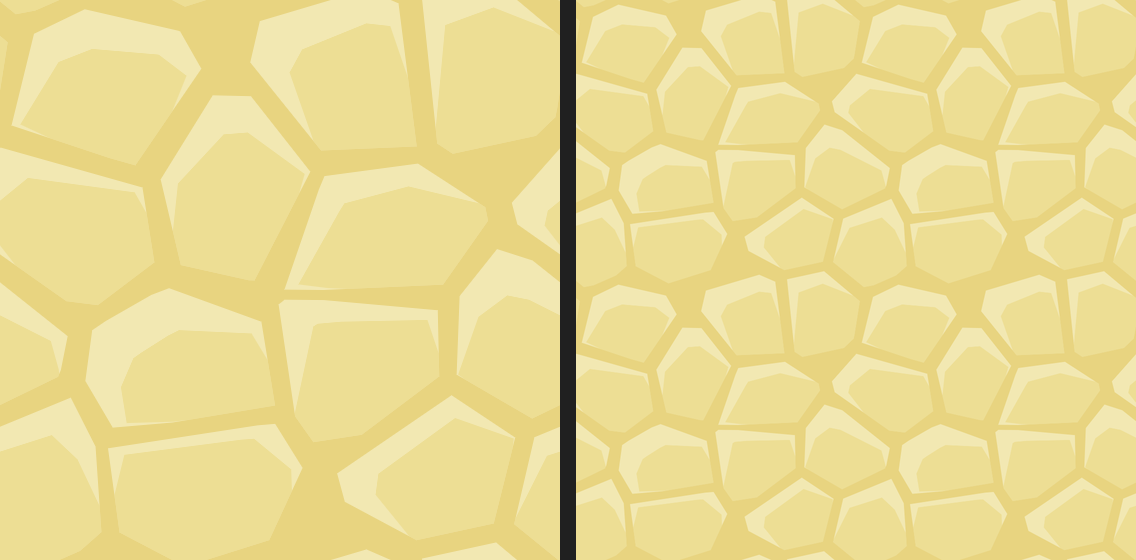
Left, the tile; right, the same tile 2 across and 2 down.
Give the GLSL for this texture, as a WebGL 2 fragment shader.

```glsl
#version 300 es
precision highp float;

uniform vec2 u_resolution;
out vec4 fragColor;

const vec3 GROUT_COLOR = vec3(0.91, 0.83, 0.50);
const vec3 FACE_COLOR = vec3(0.93, 0.87, 0.58);
const vec3 LIGHT_COLOR = vec3(0.95, 0.91, 0.70);

const vec2 GRID = vec2(3.0, 4.0);          // stones per tile, even row count
const float JITTER = 0.54;                 // scatter of the sites within a cell
const vec2 GAP = vec2(0.011, 0.027);       // range of half the joint width
const float MIN_GAP = 0.009;
const float EDGE_TILT = 0.16;              // random turn of each side, radians
const int CUTS = 7;                        // chipped corners per stone
const vec2 CUT_RADII = vec2(0.18, 0.15);
const vec2 CUT_RANGE = vec2(0.95, 1.20);
const float LIGHT_ANGLE = 1.85;            // direction of the lit side
const float LIGHT_SPREAD = 0.9;
const float BEVEL = 2.7;                   // strength of the bevel taper
const float BEVEL_DROP = 0.03;             // bevel centre, away from the light
const float BEVEL_START = 0.02;            // bevel begins this far below it
const float SEED = 23.0;
const float TAU = 6.2831853;

vec2 hash2(vec2 p) {
    vec3 q = fract(vec3(p.xyx) * vec3(0.1031, 0.1030, 0.0973));
    q += dot(q, q.yzx + 33.33);
    return fract((q.xx + q.yz) * q.zy);
}

// Random pair for a cell, repeating with the tile
vec2 cellRandom(vec2 id, vec2 salt) {
    return hash2(mod(id, GRID) * 13.0 + salt * 5.0 + SEED);
}

vec2 direction(float angle) {
    return vec2(cos(angle), sin(angle));
}

// Site of a cell in canvas units, odd rows shifted by half a cell
vec2 sitePosition(vec2 id) {
    vec2 jitter = (cellRandom(id, vec2(0.0)) - 0.5) * JITTER;
    float stagger = 0.5 * mod(id.y, 2.0);
    return (id + vec2(0.25 + stagger, 0.5) + jitter) / GRID;
}

vec2 nearestCell(vec2 p) {
    vec2 base = floor(p * GRID);
    vec2 best = base;
    float bestDistance = 1e3;
    for (int y = -2; y <= 2; y++) {
        for (int x = -2; x <= 2; x++) {
            vec2 id = base + vec2(x, y);
            float d = distance(p, sitePosition(id));
            if (d < bestDistance) {
                bestDistance = d;
                best = id;
            }
        }
    }
    return best;
}

// Distance to the outline of a stone, positive inside
float stoneDistance(vec2 p, vec2 id) {
    vec2 site = sitePosition(id);
    float inside = 1e3;

    // Sides facing the neighbours
    for (int y = -2; y <= 2; y++) {
        for (int x = -2; x <= 2; x++) {
            if (x == 0 && y == 0) continue;
            vec2 offset = vec2(x, y);
            vec2 other = sitePosition(id + offset);
            vec2 toMiddle = 0.5 * (site + other) - p;
            vec2 normal = normalize(other - site);
            vec2 rnd = cellRandom(id, offset + 9.0);
            vec2 tilted = normalize(normal + vec2(-normal.y, normal.x) * (rnd.x - 0.5) * EDGE_TILT);
            inside = min(inside, dot(toMiddle, tilted) - mix(GAP.x, GAP.y, rnd.y));
            inside = min(inside, dot(toMiddle, normal) - MIN_GAP);
        }
    }

    // Chipped corners
    for (int i = 0; i < CUTS; i++) {
        vec2 rnd = cellRandom(id, vec2(float(i) + 20.0, 31.0));
        vec2 normal = direction((float(i) + 0.8 * rnd.x) * TAU / float(CUTS));
        float reach = length(normal * CUT_RADII) * mix(CUT_RANGE.x, CUT_RANGE.y, rnd.y);
        inside = min(inside, reach - dot(p - site, normal));
    }
    return inside;
}

float coverage(float d, float width) {
    return clamp(d / width + 0.5, 0.0, 1.0);
}

void main() {
    vec2 p = gl_FragCoord.xy / u_resolution;
    float pixel = 1.0 / min(u_resolution.x, u_resolution.y);
    vec2 id = nearestCell(p);

    // Perspective squeeze towards the centre, growing along the light
    float turn = cellRandom(id, vec2(41.0, 43.0)).x - 0.5;
    vec2 light = direction(LIGHT_ANGLE + turn * LIGHT_SPREAD);
    vec2 center = sitePosition(id) - light * BEVEL_DROP;
    float height = max(dot(p - center, light) + BEVEL_START, 0.0);
    float squeeze = max(1.0 - BEVEL * height, 0.2);
    vec2 facePoint = center + (p - center) / squeeze;

    float stone = coverage(stoneDistance(p, id), pixel);
    float face = coverage(stoneDistance(facePoint, id), pixel / squeeze);

    vec3 color = mix(GROUT_COLOR, mix(LIGHT_COLOR, FACE_COLOR, face), stone);
    fragColor = vec4(color, 1.0);
}
```
